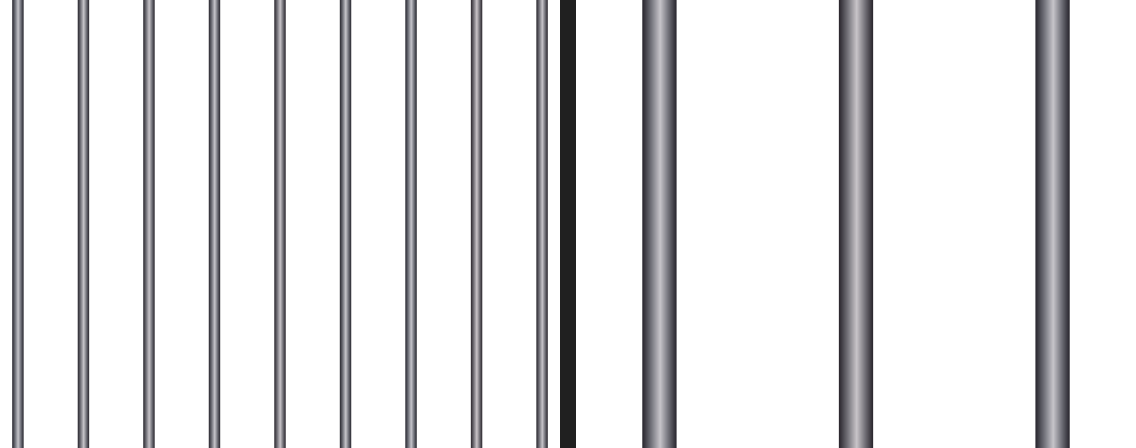
Left, the full canvas; right, a detail of the centre.
Give the GLSL for this pattern, as a WebGL 1 fragment shader.

```glsl
precision highp float;
// Nine upright round steel bars, evenly spaced on a white ground.

// Lengths are fractions of the canvas width.
const float BAR_PITCH = 0.117;
const float BAR_HALF_WIDTH = 0.0102;
const float HIGHLIGHT_SHIFT = 0.04;  // fraction of the half width, to the right
const float TINT_AMOUNT = 0.012;

const vec3 GROUND_COLOR = vec3(1.0);
const vec3 EDGE_COLOR = vec3(0.15, 0.14, 0.17);
const vec3 STEEL_COLOR = vec3(0.45, 0.45, 0.48);
const vec3 HIGHLIGHT_COLOR = vec3(0.78, 0.77, 0.79);

uniform vec2 u_resolution;

// Slight warm or cool tint, different for each bar.
vec3 barTint(float bar) {
  float warmth = 0.6 * sin(bar * 2.1 + 0.8) + 0.4 * sin(bar * 4.7);
  return TINT_AMOUNT * warmth * vec3(1.0, 0.0, -0.6);
}

// Shading across a bar; side runs from -1 at the left edge to 1 at the right.
vec3 steelShade(float side) {
  float fromHighlight = side - HIGHLIGHT_SHIFT;
  float reach = 1.0 + HIGHLIGHT_SHIFT * (fromHighlight < 0.0 ? 1.0 : -1.0);
  float light = clamp(1.0 - abs(fromHighlight) / reach, 0.0, 1.0);
  vec3 shade = mix(EDGE_COLOR, STEEL_COLOR, min(light * 2.0, 1.0));
  return mix(shade, HIGHLIGHT_COLOR, max(light * 2.0 - 1.0, 0.0));
}

void main() {
  float x = gl_FragCoord.x / u_resolution.x - 0.5;
  float pixel = 1.0 / u_resolution.x;

  // Repeat outward from the bar on the center line.
  float bar = floor(x / BAR_PITCH + 0.5);
  float offset = x - bar * BAR_PITCH;

  // Pixel-wide smoothing along both edges.
  float coverage = clamp((BAR_HALF_WIDTH - abs(offset)) / pixel + 0.5, 0.0, 1.0);
  vec3 steel = steelShade(offset / BAR_HALF_WIDTH) + barTint(bar);

  gl_FragColor = vec4(mix(GROUND_COLOR, steel, coverage), 1.0);
}
```
